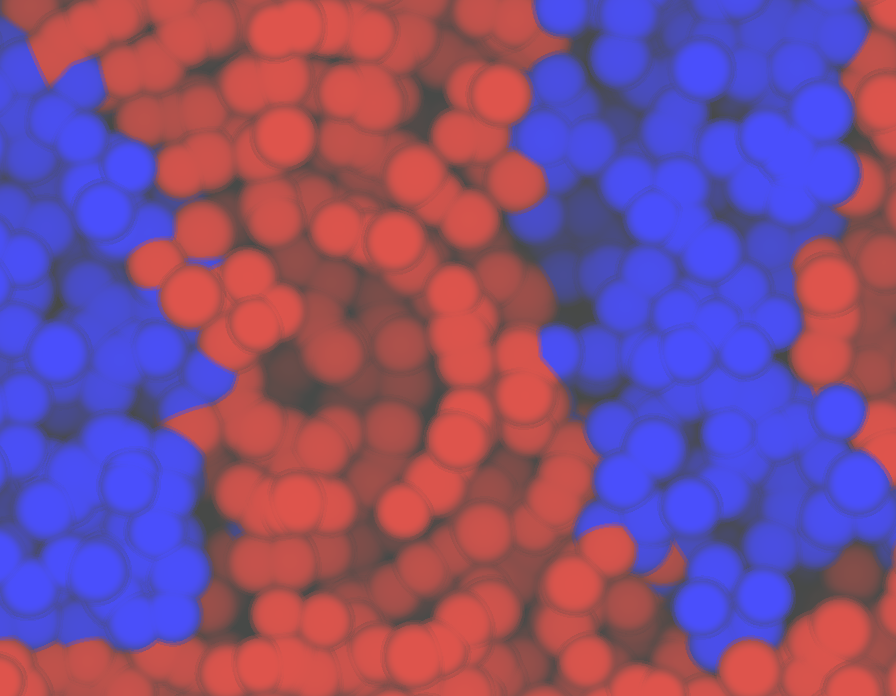
This pattern is drawn by a Shadertoy shader. Its source:

```glsl
// Packed red and blue beads, seen from above and fading into a grey haze.
// Layers of jittered cells hold bead chains and clumps; the highest bead wins,
// and shade comes from its height, its slope and taller beads nearby.

const vec3 RED  = vec3(0.87, 0.33, 0.30);
const vec3 BLUE = vec3(0.29, 0.31, 0.99);
const vec3 HAZE = vec3(0.28, 0.287, 0.28);

// Lengths are in canvas heights.
const int   LAYERS       = 4;
const float CELL         = 0.105;   // one chain or clump per cell and layer
const float BEAD_RADIUS  = 0.045;
const float SQUASH       = 0.6;     // bead height, keeps outlines round
const float CHAIN_STEP   = 0.040;   // bead spacing along red chains
const float CLUMP_RADIUS = 0.035;   // bead distance from a blue clump's centre
const float REACH        = 0.14;    // farthest influence of a group
const float DEPTH        = 0.10;    // thickness of the packing
const float UNEVENNESS   = 0.035;   // height spread within a group
const float HAZE_FLOOR   = -0.085;  // height lost in the haze
const float HAZE_TOP     = 0.028;   // height clear of the haze
const float HALO_SLOPE   = 2.2;     // how fast contact shadows fade
const float SHADOW       = 0.5;     // strength of contact shadows
const float RIM          = 0.5;     // light left at a bead's outline
const float SOFTNESS     = 0.010;   // width of the smoothed edges
const vec2  SWIRL        = vec2(0.42, 0.45);  // centre of the red rows
const float ROW          = 0.085;   // spacing of the red rows
const float ROW_PULL     = 0.6;     // how strongly chains join a row
const float BLUE_BIAS    = -0.10;   // shifts the balance of the species
const float TAU          = 6.28319;

// Rotated grid of four edge-smoothing samples.
const vec4 SAMPLE_X = vec4(-0.375, -0.125, 0.125, 0.375) * SOFTNESS;
const vec4 SAMPLE_Y = vec4(0.125, -0.375, 0.375, -0.125) * SOFTNESS;

vec3 hash3(vec2 p) {
    vec3 q = fract(p.xyx * vec3(0.1031, 0.1030, 0.0973));
    q += dot(q, q.yxz + 33.33);
    return fract((q.xxy + q.yzz) * q.zyx);
}

float gradientDot(vec2 corner, vec2 offset) {
    float a = TAU * hash3(corner + 57.0).x;
    return dot(vec2(cos(a), sin(a)), offset);
}

float gradientNoise(vec2 p) {
    vec2 i = floor(p), f = p - i;
    vec2 u = f * f * f * (f * (f * 6.0 - 15.0) + 10.0);
    vec2 e = vec2(1.0, 0.0);
    return mix(mix(gradientDot(i, f), gradientDot(i + e, f - e), u.x),
               mix(gradientDot(i + e.yx, f - e.yx), gradientDot(i + 1.0, f - 1.0), u.x), u.y);
}

// Positive in blue domains: slanted bands, ragged by noise, red at the base.
float blueDomain(vec2 p) {
    float band = cos(TAU * (p.x + 0.25 * (p.y - 0.5) - 0.03));
    float base = 1.0 - smoothstep(0.0, 0.22, p.y);
    return band + 1.5 * gradientNoise(p * 4.0 + 3.7) - 1.2 * base + BLUE_BIAS;
}

void mainImage(out vec4 fragColor, in vec2 fragCoord) {
    vec2 p = fragCoord / iResolution.y;

    // Per sample: surface height, occluder height, slope and species.
    vec4 top = vec4(-DEPTH - BEAD_RADIUS);
    vec4 wall = top, facing = vec4(1.0), blueness = vec4(0.0);

    for (int layer = 0; layer < LAYERS; layer++) {
        vec2 shift = vec2(0.37, 0.61) * float(layer);
        vec2 home = floor(p / CELL + shift);
        for (int k = 0; k < 9; k++) {
            vec2 id = home + vec2(k % 3 - 1, k / 3 - 1);
            vec2 seed = id + 71.0 * float(layer) + 200.0;
            vec3 rnd = hash3(seed);
            vec2 center = (id - shift + 0.15 + 0.7 * rnd.xy) * CELL;
            if (distance(p, center) > REACH) continue;

            // Red chains follow rings around the swirl.
            vec3 style = hash3(seed + 431.0);
            bool blue = blueDomain(center) + 0.2 * (style.x - 0.5) > 0.0;
            float angle = TAU * style.y;
            if (!blue) {
                vec2 rel = center - SWIRL;
                float dist = max(length(rel), 0.001);
                center += rel / dist * (round(dist / ROW) * ROW - dist) * ROW_PULL;
                angle = atan(rel.x, -rel.y) + 0.6 * (style.y - 0.5);
            }

            int beads = 1 + int(style.z * 2.99);
            for (int b = 0; b < beads; b++) {
                vec3 vary = hash3(seed + 97.0 * float(b + 1));
                float radius = BEAD_RADIUS * (0.92 + 0.16 * vary.x);
                float level = -DEPTH * rnd.z + UNEVENNESS * (vary.z - 0.5);
                float turn = blue ? angle + TAU * float(b) / 3.0 : angle;
                float along = blue ? CLUMP_RADIUS : CHAIN_STEP * (float(b) - 0.5 * float(beads - 1));
                vec2 q = p - center - along * vec2(cos(turn), sin(turn)) - 0.01 * (vary.yz - 0.5);

                vec4 x = q.x + SAMPLE_X, y = q.y + SAMPLE_Y;
                vec4 d = sqrt(x * x + y * y);
                vec4 rise = sqrt(max(radius * radius - d * d, 0.0));
                vec4 height = level + SQUASH * rise;
                vec4 wins = step(d, vec4(radius)) * step(top, height);
                top = mix(top, height, wins);
                facing = mix(facing, rise / radius, wins);
                blueness = mix(blueness, vec4(blue ? 1.0 : 0.0), wins);
                wall = max(wall, level - HALO_SLOPE * max(d - radius, 0.0));
            }
        }
    }

    // Haze by depth, broad dim rims and contact shadows.
    vec4 light = smoothstep(HAZE_FLOOR, HAZE_TOP, top);
    light *= mix(vec4(RIM), vec4(1.0), smoothstep(-0.1, 0.65, facing * facing));
    light *= 1.0 - SHADOW * smoothstep(0.0, 0.055, wall - top);

    vec3 color = vec3(0.0);
    for (int s = 0; s < 4; s++)
        color += 0.25 * mix(HAZE, mix(RED, BLUE, blueness[s]), light[s]);
    fragColor = vec4(color, 1.0);
}
```
